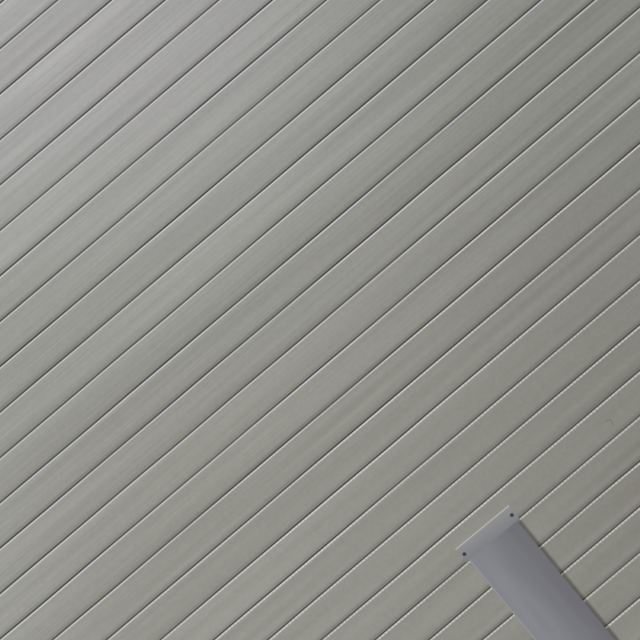
Reproduce this texture procedurally as a WebGL 2 fragment shader.

```glsl
#version 300 es
precision highp float;
// Slanted ribbed cladding: evenly repeated grooves, each a dark slit with a bright lip,
// over brushed grey panels whose light falls off to the right. A capped metal bar lies
// across the lower right corner. Grooves come from fract, streaks from stretched noise.

uniform vec2 u_resolution;
out vec4 fragColor;

float hash(vec2 p) {
    p = fract(p * vec2(0.1031, 0.1137));
    p += dot(p, p.yx + 33.33);
    return fract((p.x + p.y) * p.x * 91.7);
}

float noise(vec2 p) {
    vec2 cell = floor(p), f = fract(p);
    f = f * f * (3.0 - 2.0 * f);
    return mix(mix(hash(cell), hash(cell + vec2(1, 0)), f.x),
               mix(hash(cell + vec2(0, 1)), hash(cell + vec2(1, 1)), f.x), f.y);
}

// Coverage of a shape from its signed distance, softened over one pixel.
float cover(float dist, float px) {
    return 1.0 - smoothstep(-px, px, dist);
}

float box(vec2 p, vec2 halfSize) {
    vec2 d = abs(p) - halfSize;
    return length(max(d, 0.0)) + min(max(d.x, d.y), 0.0);
}

// Large-scale light on the panels: pale upper left, dim right, warm below.
vec3 panelLight(vec2 q) {
    vec3 top = mix(vec3(0.655, 0.653, 0.65), vec3(0.545, 0.545, 0.525), smoothstep(0.0, 1.0, q.x));
    vec3 bottom = mix(vec3(0.60, 0.602, 0.575), vec3(0.555, 0.55, 0.52), q.x);
    vec3 light = mix(top, bottom, smoothstep(0.0, 0.75, q.y));
    return light - 0.03 * exp(-9.0 * dot(q - vec2(1.0, 0.55), q - vec2(1.0, 0.55)));
}

vec3 cladding(vec2 q, float px) {
    // Groove frame: rows run up to the right, "along" follows a row.
    float across = (q.y + 0.846 * q.x - 0.0775) / 0.07096;
    float along = dot(q, vec2(0.763, -0.646));
    float row = floor(across + 0.5);
    float d = (across - row) * 0.0542;
    float lower = smoothstep(0.75, 1.6, q.x + q.y);

    // Panel tone, brushed streaks, fine grain and a soft roll towards each groove.
    vec3 col = panelLight(q);
    float streak = noise(vec2(along * 3.0, across * 5.0)) - 0.5;
    float brush = noise(vec2(along * 7.0 + 40.0, across * 19.0)) - 0.5;
    float grain = noise(q * 210.0) - 0.5;
    col += 0.035 * streak + 0.025 * brush * (1.2 - lower) + 0.014 * grain;
    col += 0.022 * (hash(vec2(floor(across) + 9.0, 3.0)) - 0.5);
    col += 0.03 * (fract(across) - 0.5) * (lower - 0.65);
    col -= 0.06 * exp(-pow((d + 0.004) / 0.0035, 2.0));

    // Dark slit and bright lip, each fading unevenly along its row.
    float wear = noise(vec2(along * 6.0, row * 7.3 + 20.0));
    float wobble = 0.0007 * (noise(vec2(along * 9.0, row * 3.1 + 50.0)) - 0.5);
    float slit = cover(abs(d + 0.0013 + wobble) - 0.0012, px * 0.75);
    float lip = cover(abs(d - 0.0015 + wobble) - mix(0.0010, 0.0016, lower), px * 0.75);
    float bead = 0.5 + 0.5 * sin(along * 960.0);
    col = mix(col, vec3(0.27, 0.265, 0.26), slit * mix(0.62, 0.95, wear));
    vec3 lipColor = mix(vec3(0.79, 0.79, 0.81), vec3(0.83, 0.825, 0.79), lower);
    col = mix(col, lipColor, lip * mix(0.6, 0.95, wear) * (1.0 - 0.35 * lower * bead));

    // Small scuff on the right.
    vec2 s = q - vec2(0.951, 0.662);
    float scuff = cover(abs(length(s) - 0.006) - 0.0008, px) * step(s.y, 0.5 * s.x);
    return mix(col, vec3(0.43, 0.42, 0.40), 0.6 * scuff);
}

vec3 addBar(vec3 col, vec2 q, float px) {
    // Bar frame: x across the bar, y down its length from the cap edge.
    vec2 o = q - vec2(0.7526, 0.823);
    vec2 b = vec2(dot(o, vec2(0.772, -0.635)), dot(o, vec2(0.635, 0.772)));

    // Cast shadow, then the body with a darker right flank and pale left rim.
    float body = box(b - vec2(0.0, 0.27), vec2(0.0485, 0.25));
    col *= 1.0 - 0.3 * cover(box(b - vec2(0.004, 0.275), vec2(0.05, 0.25)), 0.003);
    vec3 metal = mix(vec3(0.515, 0.52, 0.54), vec3(0.43, 0.43, 0.455), smoothstep(-0.03, 0.05, b.x));
    metal += 0.02 * (noise(b * vec2(90.0, 12.0) + 30.0) - 0.5);
    metal += 0.07 * cover(abs(b.x + 0.0475) - 0.001, px);
    col = mix(col, metal, cover(body, px));

    // Flat cap with a bright top edge and a shaded fold.
    float cap = box(b - vec2(0.0, 0.014), vec2(0.054, 0.014));
    vec3 plate = mix(vec3(0.56, 0.56, 0.57), vec3(0.50, 0.505, 0.52), smoothstep(0.0, 0.03, b.y));
    plate = mix(plate, vec3(0.74, 0.74, 0.73), 0.8 * cover(abs(b.y - 0.0015) - 0.0012, px));
    col = mix(col, plate, cover(cap, px));

    // Mirrored pair of bolts.
    float bolt = length(vec2(abs(b.x) - 0.048, b.y - 0.016)) - 0.0028;
    return mix(col, vec3(0.24, 0.24, 0.26), cover(bolt, px));
}

void main() {
    vec2 q = gl_FragCoord.xy / u_resolution;
    q.y = 1.0 - q.y; // measured downwards from the top edge
    float px = 1.0 / min(u_resolution.x, u_resolution.y);
    fragColor = vec4(addBar(cladding(q, px), q, px), 1.0);
}
```
